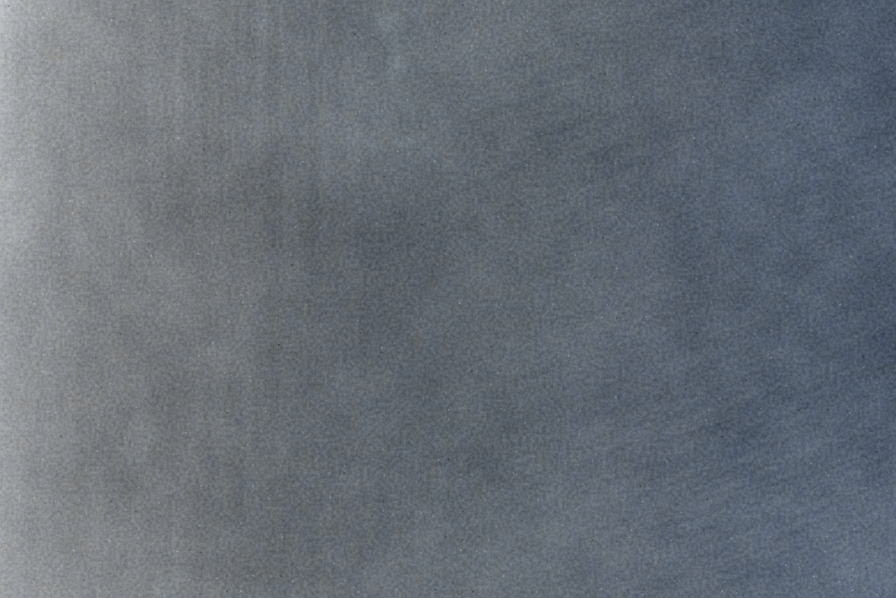
Give the GLSL for this texture, as a Shadertoy shader.

```glsl
#define CLOUD_SCALE 3.2
#define CLOUD_CONTRAST 0.085
#define BLOTCH_SCALE 5.5
#define BLOTCH_GAIN 0.13
#define STREAK_GAIN 0.035
#define GRAIN_SCALE 150.0
#define GRAIN_GAIN 0.075
#define SPECK_CELLS 46.0
#define WARM_TINT vec3(-0.012, 0.0, 0.012)
#define STEEL_TINT vec3(-0.028, 0.0, 0.028)
#define BLUE_TINT vec3(-0.046, 0.0, 0.066)

// Integer hash giving two values in 0..1
vec2 hash2(vec2 cell) {
    uvec2 q = uvec2(ivec2(cell)) * uvec2(1597u, 3812u) + 7919u;
    uint n = (q.x ^ (q.y * 2753u)) * 74761u;
    n = (n ^ (n >> 15)) * 73471u;
    n ^= n >> 13;
    uint m = n * 40503u;
    m ^= m >> 16;
    return vec2(n & 65535u, m & 65535u) / 65535.0;
}

vec2 gradientAt(vec2 cell) {
    float angle = 6.2832 * hash2(cell).x;
    return vec2(cos(angle), sin(angle));
}

float gradientNoise(vec2 p) {
    vec2 i = floor(p), f = fract(p);
    vec2 w = f * f * f * (f * (f * 6.0 - 15.0) + 10.0);
    vec2 e = vec2(1.0, 0.0);
    float a = dot(gradientAt(i), f);
    float b = dot(gradientAt(i + e.xy), f - e.xy);
    float c = dot(gradientAt(i + e.yx), f - e.yx);
    float d = dot(gradientAt(i + e.xx), f - e.xx);
    return mix(mix(a, b, w.x), mix(c, d, w.x), w.y);
}

float fbm(vec2 p) {
    float sum = 0.0, gain = 0.6;
    for (int i = 0; i < 6; i++) {
        sum += gain * gradientNoise(p);
        p = mat2(1.6, 1.2, -1.2, 1.6) * p + 17.3;
        gain *= 0.58;
    }
    return sum;
}

// Tiny round pits and dust, one candidate per cell
float specks(vec2 p) {
    vec2 cell = floor(p);
    vec2 rnd = hash2(cell + 300.0);
    vec2 centre = 0.25 + 0.5 * hash2(cell + 700.0);
    float dotMask = 1.0 - smoothstep(0.03, 0.11, length(p - cell - centre));
    return dotMask * step(0.8, rnd.x) * (rnd.y > 0.25 ? 1.0 : -1.0);
}

// Broad light falling from the left edge to the right
float sheen(vec2 uv) {
    float light = mix(0.445, 0.385, smoothstep(0.05, 0.5, uv.x));
    light -= 0.05 * smoothstep(0.72, 1.0, uv.x) * (0.5 + 0.5 * uv.y);
    light += (0.10 + 0.08 * uv.y) * exp(-uv.x * 14.0);
    light += 0.05 * exp(-uv.x * 4.5);
    light += 0.035 * smoothstep(0.35, 0.0, uv.y);
    light += 0.045 * smoothstep(0.6, 1.0, uv.y) * (1.0 - smoothstep(0.5, 0.9, uv.x));
    return light;
}

void mainImage(out vec4 fragColor, in vec2 fragCoord) {
    vec2 uv = fragCoord / iResolution.xy;
    vec2 p = fragCoord / iResolution.y;
    vec2 warp = 0.08 * vec2(gradientNoise(p * 4.0), gradientNoise(p * 4.0 + 31.0));

    // Soft clouding and fine mottling
    float luma = sheen(uv);
    luma += CLOUD_CONTRAST * fbm((p + warp) * CLOUD_SCALE + 5.0);
    luma += 0.045 * fbm(p * 16.0 + 40.0);

    // Pale worn blotches gathered in loose clusters
    float cluster = smoothstep(-0.15, 0.4, gradientNoise(p * 2.3 + 11.0));
    float wear = fbm((p + warp) * BLOTCH_SCALE + 60.0);
    float blotch = smoothstep(0.12, 0.75, wear) * cluster;
    luma += BLOTCH_GAIN * blotch;

    // Upright rub marks on the left, slanted brushing on the right
    float rubs = gradientNoise(vec2(p.x * 45.0, p.y * 2.5))
               + 0.6 * gradientNoise(vec2(p.x * 110.0, p.y * 5.0) + 20.0);
    vec2 slant = mat2(0.94, -0.34, 0.34, 0.94) * p + 9.0;
    float brush = gradientNoise(slant * vec2(7.0, 70.0))
                + 0.6 * gradientNoise(slant * vec2(16.0, 140.0) + 50.0);
    luma += STREAK_GAIN * mix(rubs, brush, smoothstep(0.35, 0.6, uv.x))
          * (0.6 + gradientNoise(p * 3.0 + 80.0));

    // Sandy grain and specks
    float grain = gradientNoise(p * GRAIN_SCALE)
                + 0.7 * gradientNoise(p * GRAIN_SCALE * 1.73 + 13.0);
    luma += GRAIN_GAIN * grain;
    luma += 0.10 * specks(p * SPECK_CELLS);

    // Warm grey to steel to blue, with cool and sandy drifts
    float drift = 0.12 * fbm(p * 2.6 + 90.0);
    vec3 tint = mix(WARM_TINT, STEEL_TINT, smoothstep(0.08, 0.5, uv.x + drift));
    tint = mix(tint, BLUE_TINT, smoothstep(0.5, 1.0, uv.x + drift));
    tint += vec3(0.012, 0.004, -0.016) * gradientNoise(p * 38.0 + 25.0);
    tint += vec3(-0.012, 0.008, 0.006) * blotch;
    fragColor = vec4(clamp(luma + tint, 0.0, 1.0), 1.0);
}
```
